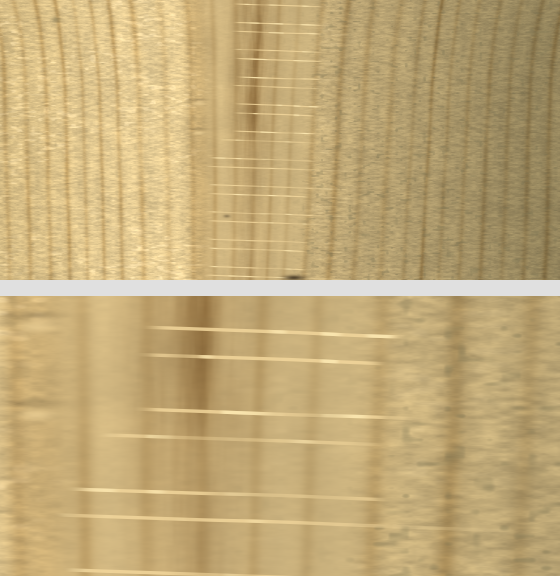
Top, the full canvas; bottom, a detail of the centre.
Reproduce this texture procedurally as a Shadertoy shader.

```glsl
const vec3 EDGE_WOOD   = vec3(0.85, 0.75, 0.53);
const vec3 BRIGHT_WOOD = vec3(0.91, 0.81, 0.59);
const vec3 MID_WOOD    = vec3(0.82, 0.72, 0.51);
const vec3 SHADED_WOOD = vec3(0.59, 0.53, 0.37);
const vec3 RING_TINT   = vec3(0.86, 0.81, 0.72);
const vec3 HEART_TINT  = vec3(0.75, 0.68, 0.58);
const vec3 PORE_COLOR  = vec3(0.48, 0.45, 0.32);
const vec3 SCRATCH_COLOR = vec3(0.95, 0.84, 0.61);
const vec3 GLINT_COLOR = vec3(1.0, 0.93, 0.72);
const vec3 KNOT_COLOR  = vec3(0.24, 0.19, 0.12);

const float RINGS_PER_UNIT = 13.4;   // 27 rings over a width of two units
const float RING_OFFSET    = 0.2;
const float RING_WIDTH     = 0.009;
const float PAIR_SPACING   = 0.0972; // distance between scratch pairs
const float PAIR_GAP       = 0.032;  // distance inside one pair
const float PAIR_START     = 0.085;
const float SCRATCH_WIDTH  = 0.0040;
const float SCRATCH_SLOPE  = 0.035;
const vec2  FIBRE_SCALE    = vec2(52.0, 180.0);

float hash(vec2 p) {
    return fract(sin(dot(p, vec2(127.1, 311.7))) * 43758.5453);
}

float noise(vec2 p) {
    vec2 i = floor(p), f = fract(p);
    f = f * f * (3.0 - 2.0 * f);
    return mix(mix(hash(i), hash(i + vec2(1, 0)), f.x),
               mix(hash(i + vec2(0, 1)), hash(i + vec2(1, 1)), f.x), f.y);
}

float fbm(vec2 p) {
    float sum = 0.0, amp = 0.5;
    for (int i = 0; i < 3; i++) {
        sum += amp * noise(p);
        p = p * 2.03 + 17.3;
        amp *= 0.5;
    }
    return sum / 0.875;
}

float bell(float d, float width) {
    return exp(-d * d / (width * width));
}

// Soft elliptical spot
float spot(vec2 p, vec2 center, vec2 radius) {
    vec2 q = (p - center) / radius;
    return exp(-dot(q, q));
}

// Broad lighting across the board
vec3 woodTone(vec2 p) {
    vec3 c = mix(EDGE_WOOD, BRIGHT_WOOD, smoothstep(0.0, 0.5, p.x));
    c = mix(c, MID_WOOD, smoothstep(0.58, 0.85, p.x));
    return mix(c, SHADED_WOOD, clamp((p.x - 0.95) / 0.98, 0.0, 1.0));
}

// Sideways lean and curl of the grain
float grainShift(vec2 p) {
    float lean = mix(-0.03, 0.06, smoothstep(0.5, 1.15, p.x));
    lean -= 0.03 * smoothstep(1.4, 2.0, p.x);
    float curl = 0.4 * pow(max(p.y - 0.7, 0.0), 2.0) * (p.x - 1.0);
    return lean * (p.y - 0.5) + curl + 0.006 * (noise(p * vec2(5.0, 6.0)) - 0.5);
}

// Soft rings whose spacing widens and tightens across the board
float growthRings(float x, float y) {
    float cell = x * RINGS_PER_UNIT + RING_OFFSET;
    cell += 0.65 * bell(x - 0.45, 0.17) + 0.4 * bell(x - 1.07, 0.14) - 0.42 * bell(x - 1.45, 0.11);
    float id = floor(cell);
    float d = (fract(cell) - 0.5) / RINGS_PER_UNIT;
    float strength = mix(0.5, 1.0, hash(vec2(id, 8.0)));
    strength *= 0.65 + 0.6 * noise(vec2(id * 3.7, y * 7.0));
    return strength * (0.75 * bell(d, RING_WIDTH) + 0.3 * bell(d, 2.2 * RING_WIDTH));
}

// Pairs of worn scratches; x is coverage, y is glint
vec2 scratches(vec2 p, float pixel) {
    float down = 1.0 - p.y - SCRATCH_SLOPE * (p.x - 1.0);
    vec2 result = vec2(0.0);
    for (int k = 0; k < 2; k++) {
        float phase = (down - PAIR_START - float(k) * PAIR_GAP) / PAIR_SPACING;
        float row = floor(phase + 0.5);
        vec2 id = vec2(row, float(k) * 7.0 + 2.0);
        float wobble = 0.002 * (noise(vec2(p.x * 9.0, row * 3.1 + id.y)) - 0.5);
        float d = abs((phase - row) * PAIR_SPACING + wobble);
        float line = clamp((0.5 * SCRATCH_WIDTH - d) / pixel + 0.5, 0.0, 1.0);
        float left = mix(0.85, 0.755, smoothstep(0.42, 0.6, down)) + 0.02 * (hash(id) - 0.5);
        float right = mix(1.15, 1.09, down) + 0.03 * (hash(id + 5.0) - 0.5);
        float body = smoothstep(left - 0.02, left + 0.02, p.x) * smoothstep(right + 0.015, right - 0.015, p.x);
        float tail = step(0.55, hash(id + 9.0)) * smoothstep(left, right, p.x) * smoothstep(1.3, 1.15, p.x);
        float wear = smoothstep(0.1, 0.6, noise(vec2(p.x * 17.0, row * 5.3 + id.y)));
        float glint = smoothstep(0.5, 0.85, noise(vec2(p.x * 34.0, row * 7.7 + id.y)));
        float cover = line * max(body * mix(0.45, 1.0, wear), 0.4 * tail * wear);
        result = max(result, vec2(cover, cover * glint));
    }
    return result;
}

void mainImage(out vec4 fragColor, in vec2 fragCoord) {
    vec2 p = fragCoord / iResolution.y;
    float x = p.x - grainShift(p);
    float smoothBand = smoothstep(0.66, 0.78, x) * smoothstep(1.16, 1.06, x);
    float rough = 1.0 - 0.8 * smoothBand;

    // Board, soft vertical streaks and growth rings
    vec3 color = woodTone(p);
    color *= 1.0 + 0.09 * (fbm(vec2(x * 24.0, p.y * 2.5)) - 0.5);
    color *= 1.0 + 0.07 * (fbm(p * vec2(7.0, 12.0) + 5.0) - 0.5);
    color *= mix(vec3(1), RING_TINT, growthRings(x, p.y) * (1.0 - 0.4 * smoothBand));
    color *= mix(vec3(1), RING_TINT, 0.6 * bell(x - 0.715, 0.04));

    // Dark heart streak, fading downwards
    float heart = bell(x - 0.895, 0.07) * mix(0.3, 0.5, smoothstep(0.35, 0.6, p.y));
    heart += 0.45 * bell(x - 0.9, 0.02) * smoothstep(0.46, 0.62, p.y) * smoothstep(1.05, 0.8, p.y);
    heart *= 0.4 + 1.2 * fbm(vec2(x * 60.0, p.y * 8.0));
    color *= mix(vec3(1), HEART_TINT, clamp(heart, 0.0, 1.0));

    // Rough fibres, bright flecks and scattered pores
    color *= 1.0 + 0.25 * rough * (fbm(p * FIBRE_SCALE) - 0.5);
    float patches = smoothstep(0.3, 0.7, fbm(p * vec2(6.0, 9.0) + 40.0));
    float fleck = smoothstep(0.55, 0.9, noise(p * vec2(42.0, 130.0) + 31.0));
    color += 0.09 * fleck * patches * rough * smoothstep(1.6, 0.4, p.x);
    float pores = smoothstep(0.7, 1.0, noise(p * vec2(60.0, 105.0) + 70.0));
    color = mix(color, PORE_COLOR, 0.4 * pores * rough * mix(0.25, 1.0, smoothstep(0.7, 1.15, p.x)));

    // Scratches and small blemishes
    vec2 scratch = scratches(p, 1.0 / iResolution.y);
    color = mix(color, SCRATCH_COLOR, 0.85 * scratch.x);
    color = mix(color, GLINT_COLOR, 0.7 * scratch.y);
    color = mix(color, KNOT_COLOR, 0.85 * spot(p, vec2(1.05, 0.008), vec2(0.035, 0.009)));
    color = mix(color, KNOT_COLOR, 0.4 * spot(p, vec2(0.81, 0.228), vec2(0.012, 0.006)));
    color = mix(color, PORE_COLOR, 0.5 * spot(p, vec2(0.2, 0.93), vec2(0.018, 0.01)));
    for (int i = 0; i < 2; i++) {
        vec2 nick = vec2(0.71, 0.63 - 0.105 * float(i));
        color = mix(color, SCRATCH_COLOR, 0.6 * spot(p, nick, vec2(0.022, 0.007)));
        color *= 1.0 - 0.14 * spot(p, nick + vec2(0.0, 0.014), vec2(0.03, 0.005));
    }
    fragColor = vec4(clamp(color, 0.0, 1.0), 1.0);
}
```
